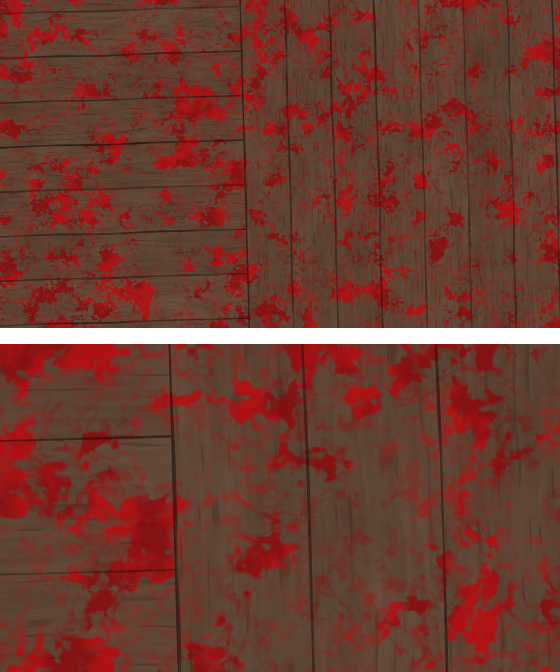
Top: the whole. Bottom: its middle third, enlarged.
Write a Shadertoy shader that draws this texture.

```glsl
float hash(vec2 p) {
    vec3 h = fract(vec3(p.xyx) * 0.1031);
    h += dot(h, h.yzx + 33.33);
    return fract((h.x + h.y) * h.z);
}

float noise(vec2 p) {
    vec2 cell = floor(p), f = fract(p);
    f = f * f * (3.0 - 2.0 * f);
    return mix(mix(hash(cell), hash(cell + vec2(1, 0)), f.x),
               mix(hash(cell + vec2(0, 1)), hash(cell + vec2(1, 1)), f.x), f.y);
}

float fbm(vec2 p, int octaves) {
    float sum = 0.0, amp = 0.5, total = 0.0;
    for (int i = 0; i < octaves; i++) {
        sum += amp * noise(p);
        total += amp;
        amp *= 0.55;
        p = mat2(1.6, 1.2, -1.2, 1.6) * p + 17.3;
    }
    return sum / total;
}

// Weathered boards: x runs with the grain, y counts boards
vec3 woodColor(vec2 board, float side) {
    float id = floor(board.y / 0.1358);
    float tone = hash(vec2(id + 20.0, side * 31.0 + 4.0));
    vec2 grainPos = board + vec2(tone * 9.0, 0.012 * fbm(board * 9.0 + 50.0, 3));
    float grain = fbm(grainPos * vec2(14, 150) + 80.0, 3);
    float stain = fbm(board * vec2(9, 18) + 120.0 + id * 7.0, 4);
    vec3 wood = mix(vec3(0.285, 0.225, 0.165), vec3(0.42, 0.35, 0.275), stain * 0.55 + grain * 0.45);
    wood *= 0.96 + 0.08 * tone;
    float crack = smoothstep(0.78, 0.94, noise(grainPos * vec2(18, 210) + 40.0));
    return wood * (1.0 - 0.15 * crack);
}

// Flaked paint: small pitted patches, fine speckle and thin curling edges
float paintCover(vec2 p) {
    vec2 warp = vec2(fbm(p * 30.0 + 5.0, 3), fbm(p * 30.0 + 61.0, 3)) - 0.5;
    vec2 w = p + warp * 0.022;
    float patches = fbm(w * 18.0 + 30.0, 4);
    float flakes = fbm(p * 105.0 + warp * 1.2 + 90.0, 2);
    float ragged = patches + 0.30 * (flakes - 0.5);
    float solid = smoothstep(0.565, 0.66, ragged) * (0.72 + 0.28 * smoothstep(0.25, 0.5, flakes));
    float nearby = smoothstep(0.22, 0.56, patches);
    float speckle = smoothstep(0.44, 0.70, flakes) * nearby;
    float curl = 1.0 - smoothstep(0.01, 0.07, abs(fbm(w * 48.0 + 150.0, 2) - 0.5));
    return max(0.84 * solid, 0.05 + 0.36 * speckle + 0.22 * curl * nearby);
}

void mainImage(out vec4 fragColor, in vec2 fragCoord) {
    vec2 p = fragCoord / iResolution.y;
    float px = 1.0 / iResolution.y;

    // Slightly turned floor, level boards left of the joint and upright ones right
    vec2 q = vec2(p.x + 0.028 * p.y, p.y - 0.030 * p.x);
    float side = step(0.76, q.x);
    vec2 board = side < 0.5 ? vec2(q.x, q.y - 0.007) : vec2(q.y, q.x - 0.76);
    board.y += 0.003 * (noise(vec2(board.x * 6.0 + 10.0, side * 9.0)) - 0.5);
    vec3 color = woodColor(board, side);

    // Red paint, darker where it has aged
    float age = smoothstep(0.38, 0.64, fbm(p * 22.0 + 200.0, 4));
    vec3 red = mix(vec3(0.75, 0.03, 0.05), vec3(0.55, 0.03, 0.045), age);
    color = mix(color, red, paintCover(p));

    // Dark gaps, uneven in width and depth
    float gapId = floor(board.y / 0.1358 + 0.5);
    float gapDist = abs(board.y - gapId * 0.1358);
    float depth = 0.45 + 0.35 * hash(vec2(gapId + 40.0, side * 17.0 + 3.0));
    float wear = noise(vec2(board.x * 14.0 + 30.0, gapId + side * 23.0 + 30.0));
    float halfWidth = 0.0002 + 0.0010 * wear;
    float gap = depth * (0.6 + 0.4 * wear) * (1.0 - smoothstep(halfWidth, halfWidth + 1.2 * px, gapDist));
    float joint = 1.0 - smoothstep(0.0004, 0.0004 + 1.2 * px, abs(q.x - 0.76));
    color = mix(color, vec3(0.09, 0.065, 0.05), max(gap, 0.65 * joint));

    fragColor = vec4(color, 1.0);
}
```
